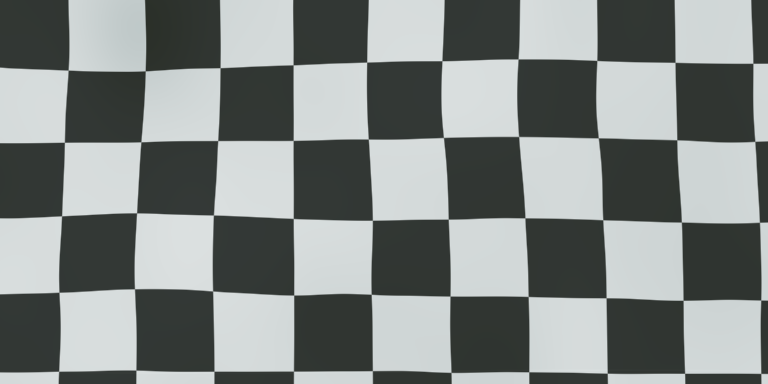
Write a WebGL 1 fragment shader that draws this pattern.

```glsl
precision highp float;
// A cloth checkerboard, about ten squares across and five down, gently rippled.
// A regular grid is bent by a saddle shear, a few soft folds and fine noise,
// then tinted by broad, low-contrast shading of the cloth.

uniform vec2 u_resolution;

// Lengths are in canvas heights, measured from the upper left corner.
const float CELL = 0.2005;
const vec2 GRID_ORIGIN = vec2(-0.0313, -0.0339);
const float SHEAR = 0.013;
const float SHEAR_CENTER = 0.86;
const float SHIFT_X = -0.004;
const float WOBBLE = 0.006;
const float WOBBLE_SCALE = 7.0;
const float EDGE_PIXELS = 0.7;
const float SEAM_Y = 0.968;
const float SEAM_STRENGTH = 0.012;

const vec3 LIGHT_SHADED = vec3(0.79, 0.82, 0.82);
const vec3 LIGHT_LIT = vec3(0.85, 0.87, 0.87);
const vec3 DARK_SHADED = vec3(0.18, 0.20, 0.18);
const vec3 DARK_LIT = vec3(0.20, 0.22, 0.21);

float hash(vec2 p) {
  return fract(sin(dot(p, vec2(127.1, 311.7))) * 43758.5453);
}

float noise(vec2 p) {
  vec2 i = floor(p);
  vec2 f = fract(p);
  f = f * f * (3.0 - 2.0 * f);
  float top = mix(hash(i), hash(i + vec2(1.0, 0.0)), f.x);
  float bottom = mix(hash(i + vec2(0.0, 1.0)), hash(i + 1.0), f.x);
  return mix(top, bottom, f.y);
}

// Soft elliptical hump, 1 at its center.
float hump(vec2 p, vec2 center, vec2 size) {
  vec2 d = (p - center) / size;
  return exp(-0.5 * dot(d, d));
}

// How far the cloth is pushed from the flat grid.
vec2 clothOffset(vec2 p) {
  vec2 d = vec2(SHIFT_X, 0.0);
  d.x -= SHEAR * sin(1.5 * (p.x - SHEAR_CENTER)) * (1.0 - 2.0 * p.y);

  // Folds
  d += vec2(0.010, 0.021) * hump(p, vec2(0.35, 0.14), vec2(0.19, 0.12));
  d += vec2(-0.016, -0.016) * hump(p, vec2(1.33, 0.26), vec2(0.24, 0.13));
  d += vec2(-0.011, -0.016) * hump(p, vec2(0.39, 0.66), vec2(0.18, 0.14));
  d += vec2(0.006, 0.016) * hump(p, vec2(1.90, 0.70), vec2(0.34, 0.18));
  d += vec2(0.004, 0.008) * hump(p, vec2(0.96, 0.57), vec2(0.13, 0.08));
  d += vec2(-0.006, 0.0) * hump(p, vec2(0.89, 0.13), vec2(0.20, 0.16));
  d += vec2(0.0, 0.005) * hump(p, vec2(0.0, 0.28), vec2(0.16, 0.16));

  // Fine waviness along the edges
  vec2 q = p * WOBBLE_SCALE;
  return d + WOBBLE * (vec2(noise(q), noise(q + 31.7)) - 0.5);
}

// Signed checker, +1 on dark squares and -1 on light ones, smooth at the lines.
float checker(vec2 cell, float edge) {
  vec2 side = 1.0 - 2.0 * mod(floor(cell), 2.0);
  vec2 toLine = 0.5 - abs(fract(cell) - 0.5);
  vec2 wave = side * clamp(toLine / edge, 0.0, 1.0);
  return wave.x * wave.y;
}

// Cloth brightness: 0 is shaded, 1 is lit.
float clothShade(vec2 p) {
  float shade = 0.55 + 0.5 * (noise(p * 3.0 + 5.3) - 0.5);
  shade += 0.35 * (noise(p * vec2(6.0, 4.0) + 17.0) - 0.5);
  shade -= 1.3 * hump(p, vec2(0.36, 0.09), vec2(0.10, 0.13));
  shade += 0.4 * hump(p, vec2(0.36, 0.66), vec2(0.30, 0.20));
  shade += 0.3 * hump(p, vec2(1.00, 0.20), vec2(0.22, 0.25));
  shade -= 0.4 * hump(p, vec2(1.85, 0.55), vec2(0.25, 0.25));
  return shade;
}

void main() {
  vec2 p = vec2(gl_FragCoord.x, u_resolution.y - gl_FragCoord.y) / u_resolution.y;
  vec2 cell = (p - clothOffset(p) - GRID_ORIGIN) / CELL;
  float edge = EDGE_PIXELS / (u_resolution.y * CELL);

  float lightAmount = 0.5 - 0.5 * checker(cell, edge);
  float shade = clothShade(p);
  vec3 dark = mix(DARK_SHADED, DARK_LIT, shade);
  vec3 light = mix(LIGHT_SHADED, LIGHT_LIT, shade);
  vec3 color = mix(dark, light, lightAmount);

  // Faint hem near the lower edge
  float seamLine = SEAM_Y + 0.004 * sin(3.0 * p.x);
  color += SEAM_STRENGTH * (1.0 - smoothstep(0.0, 0.004, abs(p.y - seamLine)));

  gl_FragColor = vec4(color, 1.0);
}
```
